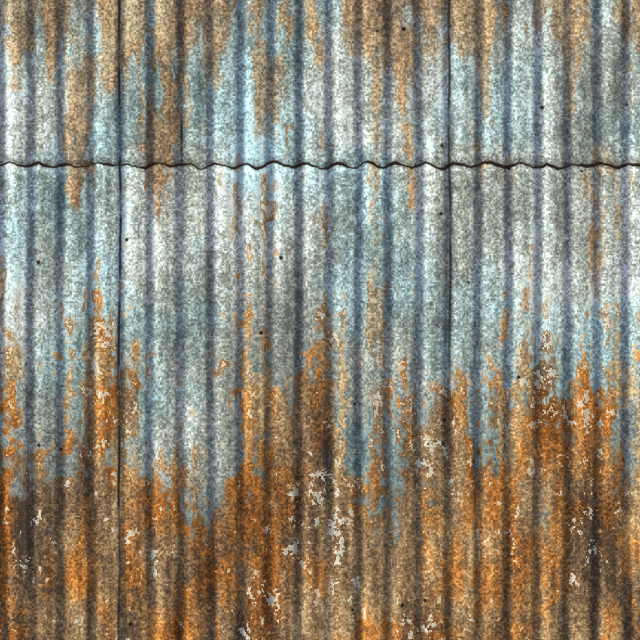
This texture is drawn by a Shadertoy shader. Its source:

```glsl
float hash(vec2 p) {
    vec3 q = fract(p.xyx * vec3(0.1031, 0.1030, 0.0973));
    q += dot(q, q.yzx + 33.33);
    return fract((q.x + q.y) * q.z);
}

float noise(vec2 p) {
    vec2 i = floor(p), f = fract(p);
    f = f * f * (3.0 - 2.0 * f);
    return mix(mix(hash(i), hash(i + vec2(1, 0)), f.x),
               mix(hash(i + vec2(0, 1)), hash(i + vec2(1, 1)), f.x), f.y);
}

// Fractal noise centred on zero
float fbm(vec2 p) {
    float sum = 0.0, amp = 0.5;
    for (int i = 0; i < 5; i++) {
        sum += amp * (noise(p) - 0.5);
        p = p * 2.03 + 17.7;
        amp *= 0.55;
    }
    return sum;
}

float bump(float x, float centre, float width) {
    float d = (x - centre) / width;
    return exp(-d * d);
}

// Three-stop gradient
vec3 ramp(vec3 dark, vec3 mid, vec3 light, float t) {
    return mix(mix(dark, mid, clamp(t * 2.0, 0.0, 1.0)), light, clamp(t * 2.0 - 1.0, 0.0, 1.0));
}

float line(float d, float halfWidth, float px) {
    return 1.0 - smoothstep(halfWidth - px, halfWidth + px, abs(d));
}

// Height below which the zinc has rusted away
float rustEdge(vec2 p) {
    float edge = 0.36 + 0.19 * bump(p.x, 0.42, 0.11) + 0.07 * bump(p.x, 0.17, 0.05);
    edge -= 0.15 * bump(p.x, 0.57, 0.05);
    return edge - 0.28 * bump(p.x, 0.29, 0.1) * bump(p.y, 0.30, 0.09);
}

void mainImage(out vec4 fragColor, in vec2 fragCoord) {
    vec2 p = fragCoord / iResolution.xy;
    float px = 1.0 / iResolution.y;

    // Corrugation: 21.5 ridges with slightly wandering valleys
    float wave = p.x * 21.5 - 0.04 + 0.22 * fbm(vec2(p.x * 12.0, p.y * 3.0));
    float ridgeId = floor(wave), ridge = fract(wave);
    float valley = abs(fract(wave + 0.5) - 0.5);
    float depth = 0.36 + 0.2 * noise(vec2(floor(wave + 0.5) * 3.7, p.y * 5.0));
    float shade = 1.08 - depth * (1.0 - smoothstep(0.04, 0.27, valley));
    shade += 0.09 * sin(ridge * 6.2832 + 0.4) - 0.07 * bump(ridge, 0.62, 0.07);

    // Weathering fields at several scales
    float streak = fbm(p * vec2(65.0, 7.0) + 4.0);
    float patches = fbm(p * vec2(13.0, 6.0) + 31.0);
    float flakes = fbm(p * vec2(95.0, 65.0) + 9.0);
    float grain = noise(p * 290.0) + noise(p * 430.0 + 51.0) - 1.0;

    // Bare zinc, from dull grey to chalky white
    float chalk = 0.58 + 1.1 * patches + 0.65 * streak + 0.7 * flakes + 0.38 * grain;
    chalk += 0.16 * bump(p.y, 0.64, 0.16) - 0.24 * bump(p.x, 0.57, 0.08) * bump(p.y, 0.4, 0.2);
    vec3 zinc = ramp(vec3(0.42, 0.43, 0.41), vec3(0.60, 0.62, 0.58), vec3(0.83, 0.87, 0.85), chalk);
    zinc = mix(zinc, zinc * vec3(0.90, 1.01, 1.06), smoothstep(-0.1, 0.25, fbm(p * 7.0 + 70.0)));

    // Rust, from brown through tan to pale ochre
    float tone = 0.48 + 0.8 * fbm(p * vec2(20.0, 5.0) + 83.0) + 0.9 * streak + 0.5 * flakes + 0.34 * grain;
    vec3 rust = ramp(vec3(0.32, 0.26, 0.21), vec3(0.56, 0.45, 0.32), vec3(0.80, 0.70, 0.52), tone);
    float orange = smoothstep(-0.08, 0.25, fbm(p * vec2(24.0, 9.0) + 55.0) + 0.4 * flakes);
    rust = mix(rust, rust * vec3(1.12, 0.88, 0.60), orange * (1.0 - 0.6 * smoothstep(0.5, 0.8, p.y)));

    // Rust coverage: ragged lower band, stained top and thin runs
    float ragged = 0.5 * patches + 0.3 * streak + 0.35 * flakes + 0.05 * grain;
    ragged += 0.07 * (hash(vec2(ridgeId, 5.0)) - 0.5);
    float lower = smoothstep(-0.04, 0.05, rustEdge(p) - p.y + ragged);
    float stainTop = 0.26 * smoothstep(0.80, 1.02, p.y) + 0.12 * bump(p.x, 0.28, 0.16) * smoothstep(0.72, 0.8, p.y);
    float stain = smoothstep(0.10, 0.26, fbm(p * vec2(16.0, 4.0) + 12.0) + 0.5 * streak + 0.3 * flakes + stainTop);
    vec3 color = mix(zinc, rust, max(lower, 0.75 * stain));

    // Pale chips left on the rust
    float chips = smoothstep(0.22, 0.30, flakes + 0.5 * patches + 0.12 * grain);
    color = mix(color, vec3(0.78, 0.80, 0.76), 0.75 * chips * lower);
    color *= shade * (1.0 + 0.13 * grain);
    color = mix(color, color * vec3(0.94, 0.97, 1.08), 1.0 - smoothstep(0.05, 0.2, valley));

    // Wavy overlap between the upper and lower sheets
    float lap = p.y - 0.742 - 0.003 * sin(wave * 6.2832) - 0.012 * fbm(vec2(p.x * 45.0, 3.0));
    float lapWidth = 0.0008 + 0.0022 * noise(vec2(p.x * 60.0, 8.0));
    color *= 1.0 - 0.22 * bump(lap, 0.003, 0.006);
    color *= 1.0 + 0.12 * bump(lap, -0.008, 0.005);
    color = mix(color, vec3(0.13, 0.09, 0.07), 0.88 * line(lap, lapWidth, px));

    // Upright sheet joints: full height, faint, and a short split above the lap
    for (int i = 0; i < 3; i++) {
        float k = float(i);
        float x = i == 0 ? 0.187 : i == 1 ? 0.702 : 0.284;
        float d = p.x - x - 0.006 * fbm(vec2(p.y * 9.0, k * 7.0));
        float strength = i == 0 ? 0.85 : i == 1 ? 0.7 * smoothstep(0.2, 0.6, p.y)
                       : 0.85 * step(0.0, lap) * (1.0 - smoothstep(0.79, 0.84, p.y));
        strength *= 0.45 + 0.55 * smoothstep(0.25, 0.55, noise(vec2(p.y * 22.0, k * 5.0)));
        color = mix(color, vec3(0.12, 0.11, 0.11), strength * line(d, 0.0017, px));
    }

    // Scattered nail holes
    vec2 cell = floor(p * 28.0);
    vec2 offset = fract(p * 28.0) - 0.25 - 0.5 * vec2(hash(cell + 3.0), hash(cell + 61.0));
    float hole = line(length(offset) / 28.0, 0.0015 + 0.0018 * hash(cell + 90.0), px);
    color = mix(color, vec3(0.14, 0.10, 0.08), 0.85 * hole * step(0.965, hash(cell + 17.0)));

    fragColor = vec4(clamp(color, 0.0, 1.0), 1.0);
}
```
